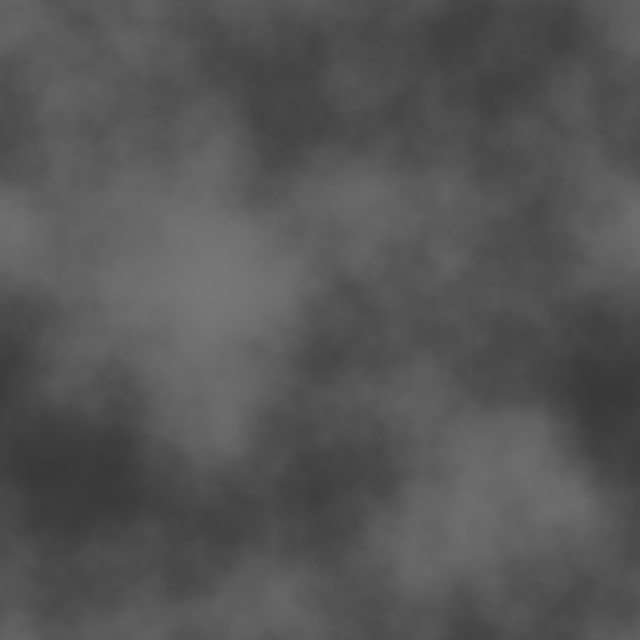
A Shadertoy shader for this texture:

```glsl
const float TAU = 6.2831853;
const float BROAD_PERIOD = 2.0;
const float BROAD_WEIGHT = 0.55;
const float BASE_PERIOD = 3.0;
const float BASE_WEIGHT = 0.85;
const float DETAIL_PERIOD = 6.0;
const float DETAIL_WEIGHT = 0.45;
const int DETAIL_OCTAVES = 6;
const float GAIN = 0.51;
const float MEAN_GREY = 0.336;
const float GREY_RANGE = 0.14;
const float STEEPNESS = 1.6;

float hash(vec2 cell, float seed) {
    return fract(sin(dot(cell, vec2(127.1, 311.7)) + seed * 74.7) * 43758.5453);
}

// Slope contribution of one lattice corner, wrapped to the period
float cornerSlope(vec2 cell, vec2 offset, float period, float seed) {
    float angle = TAU * hash(mod(cell, period), seed);
    return dot(vec2(cos(angle), sin(angle)), offset);
}

// Gradient noise that repeats every period cells
float tiledNoise(vec2 p, float period, float seed) {
    vec2 cell = floor(p);
    vec2 f = p - cell;
    vec2 blend = f * f * f * (f * (f * 6.0 - 15.0) + 10.0);
    vec2 right = vec2(1.0, 0.0);
    vec2 up = vec2(0.0, 1.0);
    float a = cornerSlope(cell, f, period, seed);
    float b = cornerSlope(cell + right, f - right, period, seed);
    float c = cornerSlope(cell + up, f - up, period, seed);
    float d = cornerSlope(cell + 1.0, f - 1.0, period, seed);
    return mix(mix(a, b, blend.x), mix(c, d, blend.x), blend.y);
}

// One layer, shifted so that the lattices do not line up
float layer(vec2 uv, float period, float seed) {
    vec2 shift = vec2(hash(vec2(3.0, 8.0), seed), hash(vec2(5.0, 2.0), seed));
    return tiledNoise(uv * period + shift, period, seed);
}

// Successively finer and fainter layers
float detailNoise(vec2 uv, float period, float gain) {
    float sum = 0.0;
    float amplitude = 1.0;
    for (int i = 0; i < DETAIL_OCTAVES; i++) {
        sum += amplitude * layer(uv, period, float(i) + 2.0);
        period *= 2.0;
        amplitude *= gain;
    }
    return sum;
}

void mainImage(out vec4 fragColor, in vec2 fragCoord) {
    vec2 uv = fragCoord / iResolution.xy;

    // Large clouds with fine wisps
    float cloud = BROAD_WEIGHT * layer(uv, BROAD_PERIOD, 11.0)
                + BASE_WEIGHT * layer(uv, BASE_PERIOD, 1.0)
                + DETAIL_WEIGHT * detailNoise(uv, DETAIL_PERIOD, GAIN);

    // Neutral grey with softly limited extremes
    float grey = MEAN_GREY + GREY_RANGE * tanh(STEEPNESS * cloud);
    fragColor = vec4(vec3(grey), 1.0);
}
```
